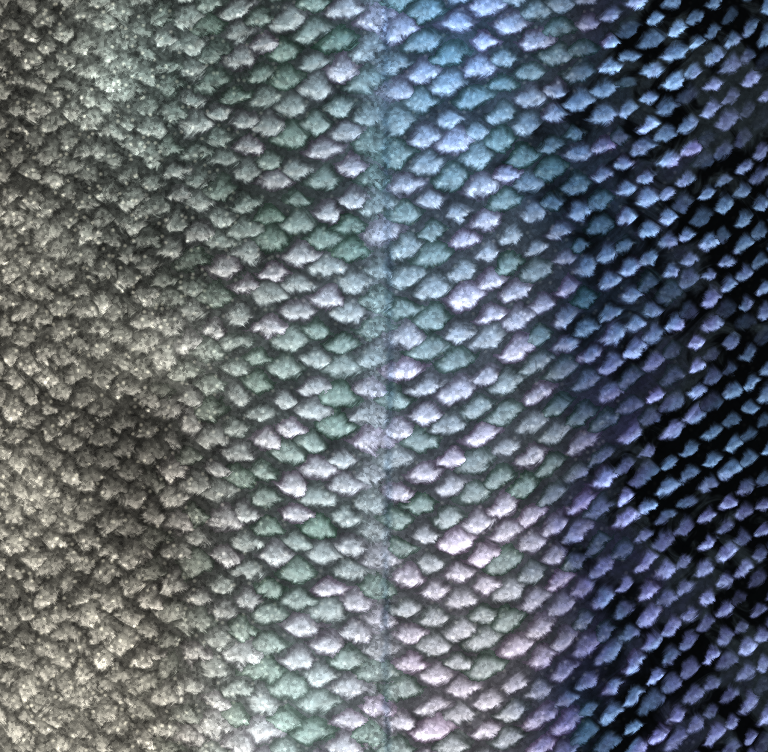
Give the GLSL for this texture, as a Shadertoy shader.

```glsl
vec2 hash2(vec2 p) {
    vec3 q = fract(p.xyx * vec3(0.1031, 0.1030, 0.0973));
    q += dot(q, q.yzx + 33.33);
    return fract((q.xx + q.yz) * q.zy);
}

// Cellular noise: nearest distance in x, random value of that cell in y
vec2 cellular(vec2 p) {
    vec2 cell = floor(p), best = vec2(9.0, 0.0);
    for (int j = -1; j <= 1; j++)
    for (int i = -1; i <= 1; i++) {
        vec2 id = cell + vec2(i, j), h = hash2(id + 70.0);
        float d = length(id + h - p);
        if (d < best.x) best = vec2(d, fract(h.x * 7.0 + h.y * 3.0));
    }
    return best;
}

// Soft patches from layered, warped sines, about -1 to 1
float patches(vec2 p) {
    float sum = 0.0, amp = 0.5;
    for (int i = 0; i < 5; i++) {
        p += 0.6 * sin(p.yx * 1.3 + float(i) * 2.1);
        sum += amp * sin(p.x) * sin(p.y + 1.0);
        p = mat2(1.4, 1.1, -1.1, 1.4) * p + 1.7;
        amp *= 0.65;
    }
    return sum;
}

float blob(vec2 p, vec2 centre, vec2 radius) {
    vec2 q = (p - centre) / radius;
    return exp(-dot(q, q));
}

// Staggered columns of fan-shaped scales: body, lower rim, random tone
vec3 scales(vec2 g, float size, float tilt) {
    vec3 best = vec3(0.0, 0.0, 0.5);
    for (int i = -1; i <= 1; i++)
    for (int j = -1; j <= 1; j++) {
        float column = floor(g.x) + float(i);
        float stagger = 0.5 * mod(column, 2.0);
        vec2 id = vec2(column, floor(g.y - stagger) + float(j));
        vec2 h = hash2(id + 40.0);
        vec2 q = g - id - vec2(0.5, 0.5 + stagger) - (h - 0.5) * 0.3;
        q.y -= tilt * q.x;
        q /= vec2(0.8, 0.46) * size * (0.85 + 0.3 * h.y);
        float arc = max(1.0 - q.x * q.x, -0.5);
        float upper = arc * abs(arc) - q.y - 0.12;
        float lower = q.y + arc * 0.8 + 0.08;
        float body = smoothstep(-0.15, 0.75, upper) * smoothstep(-0.1, 0.3, lower);
        float rim = body * smoothstep(0.5, 0.0, abs(lower - 0.4));
        if (body > best.x) best = vec3(body, rim, h.x);
    }
    return best;
}

void mainImage(out vec4 fragColor, in vec2 fragCoord) {
    vec2 uv = fragCoord / iResolution.xy;
    float x = uv.x, y = uv.y, d = x - 0.505;
    float cloud = patches(uv * vec2(11.0, 9.0) + 3.0);
    float mottle = patches(uv * 42.0 + 8.0);
    float ragged = patches(uv * 120.0 + 5.0);
    vec2 grain = cellular(uv * 125.0);
    vec2 fine = cellular(uv * 260.0 + 19.0);

    // Scale grid, packed more tightly toward both flanks
    float right = smoothstep(0.5, 0.85, x);
    float left = 1.0 - smoothstep(0.15, 0.42, x);
    float seam = exp(-pow((d + 0.012) / 0.022, 2.0));
    vec2 grid = vec2(28.0 * d + 24.0 * d * d * d, (y - 0.5) * (25.0 + 3.0 * left + 2.0 * right) - 2.0 * d);
    grid += vec2(0.25 * sin(y * 13.0 + x * 5.0), 0.3 * sin(x * 11.0 + y * 4.0));
    grid += vec2(0.16, 0.13) * mottle * (1.0 + left) + vec2(-0.1, 0.09) * ragged * (1.0 + left + seam);
    vec3 scale = scales(grid, 1.0 - 0.1 * right, 0.25 * right - 0.08 * left);

    // Broad colour fields
    vec3 tone = mix(vec3(0.44, 0.43, 0.395), vec3(0.55, 0.61, 0.62), smoothstep(0.18, 0.43, x));
    tone = mix(tone, vec3(0.37, 0.43, 0.42), 0.9 * blob(uv, vec2(0.27, 0.9), vec2(0.2, 0.28)));
    tone = mix(tone, vec3(0.41, 0.56, 0.74), 0.95 * blob(uv, vec2(0.6, 1.0), vec2(0.14, 0.4)));
    tone = mix(tone, vec3(0.54, 0.61, 0.72), 0.7 * blob(uv, vec2(0.6, 0.52), vec2(0.13, 0.25)));
    tone = mix(tone, vec3(0.67, 0.65, 0.70), 0.9 * blob(uv, vec2(0.61, 0.1), vec2(0.14, 0.25)));
    vec3 flank = mix(vec3(0.32, 0.34, 0.53), vec3(0.30, 0.41, 0.56), smoothstep(-0.3, 0.5, cloud + y - 0.5));
    tone = mix(tone, flank, smoothstep(0.64, 0.8, x + 0.06 * cloud));

    // Pale and dark clouds on the left flank
    float pale = blob(uv, vec2(0.02, 0.35), vec2(0.1, 0.06)) + blob(uv, vec2(0.2, 0.53), vec2(0.1, 0.06));
    pale += blob(uv, vec2(0.15, 0.92), vec2(0.06, 0.1)) + blob(uv, vec2(0.02, 0.03), vec2(0.14, 0.15));
    pale += 0.9 * blob(uv, vec2(0.33, 0.06), vec2(0.13, 0.1)) + 0.7 * blob(uv, vec2(0.03, 0.67), vec2(0.1, 0.06));
    float dim = blob(uv, vec2(0.2, 0.69), vec2(0.12, 0.12)) + blob(uv, vec2(0.17, 0.36), vec2(0.1, 0.13));
    dim += blob(uv, vec2(0.0, 0.85), vec2(0.11, 0.13));
    tone *= 1.0 + 0.38 * pale - 0.24 * dim + (0.06 + 0.14 * left) * cloud + 0.14 * left * mottle;

    // Scales over shadowed gaps, softened by the seam and pale clouds
    float contrast = (1.0 - 0.2 * left) * (1.0 - 0.6 * seam) * (1.0 - 0.35 * min(pale, 1.0));
    contrast *= 0.92 + 0.2 * mottle;
    vec3 skin = tone * mix(0.97, 0.42 + 0.72 * scale.x, contrast);
    skin *= 0.92 + 0.2 * scale.z;
    skin += vec3(0.20, 0.19, 0.18) * scale.y * contrast * (0.4 + scale.z);
    skin += vec3(0.08, -0.02, 0.06) * (scale.z - 0.5) * (1.0 - left);

    // Ragged black back with glinting blue scales
    float border = 0.79 + 0.045 * cos((y - 0.05) * 10.5) - 0.02 * y;
    float black = smoothstep(-0.05, 0.11, x - border + 0.13 * cloud + 0.05 * mottle);
    float lit = scale.x * smoothstep(-0.35, 0.3, scale.z + 0.3 * cloud + 0.15 * mottle);
    vec3 glint = flank * (0.75 + 0.5 * scale.z) + vec3(0.32, 0.36, 0.38) * scale.y * scale.z;
    vec3 shadow = vec3(0.10, 0.12, 0.13) * smoothstep(0.1, -0.35, cloud + 0.6 * mottle + 2.0 * (x - 0.9));
    skin *= 1.0 - 0.2 * smoothstep(0.62, 0.76, x);
    skin = mix(skin, vec3(0.02, 0.025, 0.03) + shadow + glint * lit * (1.0 - 0.25 * smoothstep(0.85, 1.0, x)), black);

    // Fine speckle, bright flecks and a faint central seam
    float speckle = (0.45 - grain.x) * 0.22 + (fine.y - 0.5) * 0.22 + 0.16 * ragged;
    skin *= 1.0 + speckle * (0.9 + 0.9 * left + 0.6 * seam);
    float fleck = smoothstep(0.45, 0.1, grain.x) * smoothstep(0.8, 0.92, grain.y);
    skin += vec3(0.25, 0.24, 0.21) * fleck * (0.35 + 0.65 * left) * (1.0 - 0.8 * black);
    float line = smoothstep(0.009, 0.0, abs(d + 0.003 * sin(y * 9.0) + 0.004 * ragged));
    skin *= 1.0 - vec3(0.28, 0.22, 0.17) * line * (0.7 + 0.5 * mottle);
    fragColor = vec4(clamp(skin, 0.0, 1.0), 1.0);
}
```
